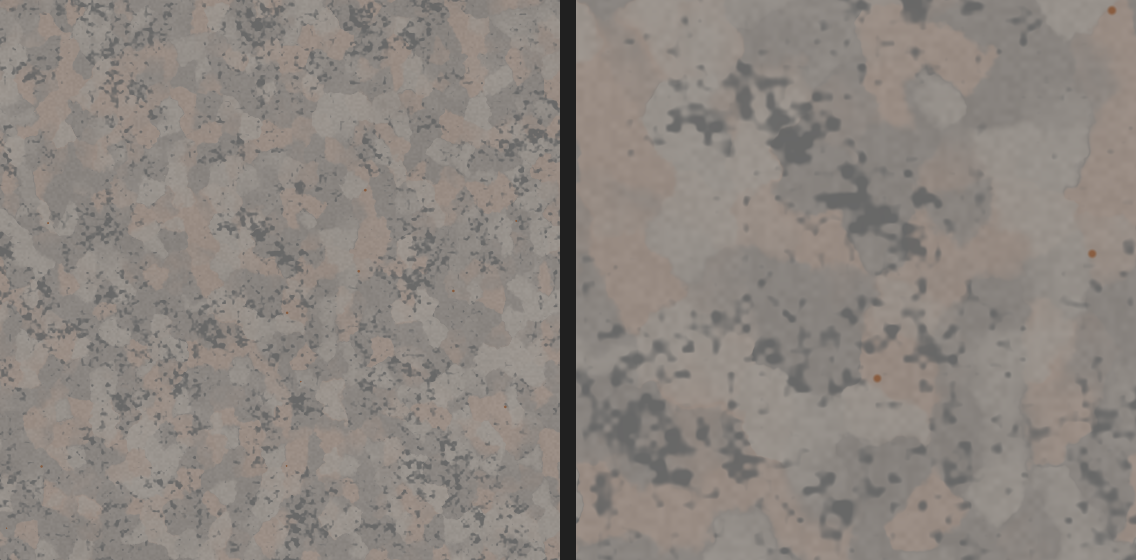
Left, the full canvas; right, a detail of the centre.
Write a Shadertoy shader that draws this texture.

```glsl
// Weathered grey granite with faint pink and pale mineral patches, dark mica specks and rare rust dots.

const vec3 GREY  = vec3(0.535, 0.516, 0.499);
const vec3 PINK  = vec3(0.602, 0.551, 0.517);
const vec3 PALE  = vec3(0.606, 0.584, 0.560);
const vec3 MICA  = vec3(0.385, 0.388, 0.388);
const vec3 RUST  = vec3(0.520, 0.320, 0.190);

const float PATCH_SCALE   = 30.0;   // mineral patches across the canvas
const float PATCH_BLEND   = 13.0;   // higher gives crisper patch borders
const float WARP_SCALE    = 55.0;
const float WARP_AMOUNT   = 0.022;
const float CLUSTER_SCALE = 15.0;   // groups of mica specks
const float SPECK_SCALE   = 115.0;  // single mica specks
const float GRIT_SCALE    = 250.0;
const float GRIT_AMOUNT   = 0.034;
const float RUST_RADIUS   = 0.0026;
const int   RUST_COUNT    = 11;

float hash(vec2 p) {
    return fract(sin(dot(p, vec2(127.1, 311.7))) * 43758.5453);
}

vec2 hash2(vec2 p) {
    return vec2(hash(p), hash(p + 57.3));
}

float noise(vec2 p) {
    vec2 i = floor(p), f = fract(p);
    f = f * f * (3.0 - 2.0 * f);
    return mix(mix(hash(i), hash(i + vec2(1, 0)), f.x),
               mix(hash(i + vec2(0, 1)), hash(i + vec2(1, 1)), f.x), f.y);
}

float fbm(vec2 p) {
    float sum = 0.0, amp = 0.5;
    for (int i = 0; i < 4; i++) {
        sum += amp * noise(p);
        p = mat2(1.6, 1.2, -1.2, 1.6) * p + 17.3;
        amp *= 0.5;
    }
    return sum / 0.9375;
}

// Soft Voronoi: two random mineral amounts blended between neighbouring cells
vec2 minerals(vec2 p) {
    vec2 cell = floor(p), sum = vec2(0.0);
    float total = 0.0;
    for (int y = -1; y <= 1; y++)
    for (int x = -1; x <= 1; x++) {
        vec2 id = cell + vec2(x, y);
        vec2 d = id + hash2(id) - p;
        float weight = exp(-PATCH_BLEND * dot(d, d));
        sum += weight * hash2(id + 131.7);
        total += weight;
    }
    return sum / total;
}

void mainImage(out vec4 fragColor, in vec2 fragCoord) {
    vec2 uv = fragCoord / iResolution.y;

    // Ragged patches, slightly taller than wide
    vec2 warp = vec2(fbm(uv * WARP_SCALE), fbm(uv * WARP_SCALE + 43.0)) - 0.5;
    vec2 m = minerals((uv + WARP_AMOUNT * warp) * PATCH_SCALE * vec2(1.0, 0.85));
    m += 0.5 * (vec2(fbm(uv * 22.0 + 9.0), fbm(uv * 22.0 + 71.0)) - 0.5);
    float pink = smoothstep(0.40, 0.82, m.x);
    float pale = smoothstep(0.45, 0.88, m.y);
    vec3 color = mix(GREY, PINK, pink);
    color = mix(color, PALE, 0.85 * pale);

    // Broad tone drift and fine grit
    color += 0.035 * (fbm(uv * 7.0 + 5.0) - 0.5);
    color += GRIT_AMOUNT * (noise(uv * GRIT_SCALE + 3.0) - 0.5);

    // Mica specks gathered in clusters, mostly on the grey ground
    float cluster = fbm(uv * CLUSTER_SCALE + 29.0) - 0.5 - 0.10 * (pink + pale);
    float speck = 0.6 * noise(uv * SPECK_SCALE + 11.0)
                + 0.4 * noise(uv * SPECK_SCALE * 1.9 + 37.0);
    float mica = smoothstep(0.56, 0.86, speck + 0.85 * cluster);
    color = mix(color, MICA, 0.85 * mica);

    // Scattered rust dots
    for (int i = 0; i < RUST_COUNT; i++) {
        vec2 center = hash2(vec2(float(i) + 1.0, 8.0));
        float radius = RUST_RADIUS * mix(0.6, 1.1, hash(center));
        float dist = length(uv - center);
        color = mix(color, RUST, 0.8 * (1.0 - smoothstep(0.4 * radius, 1.3 * radius, dist)));
    }

    fragColor = vec4(color, 1.0);
}
```
